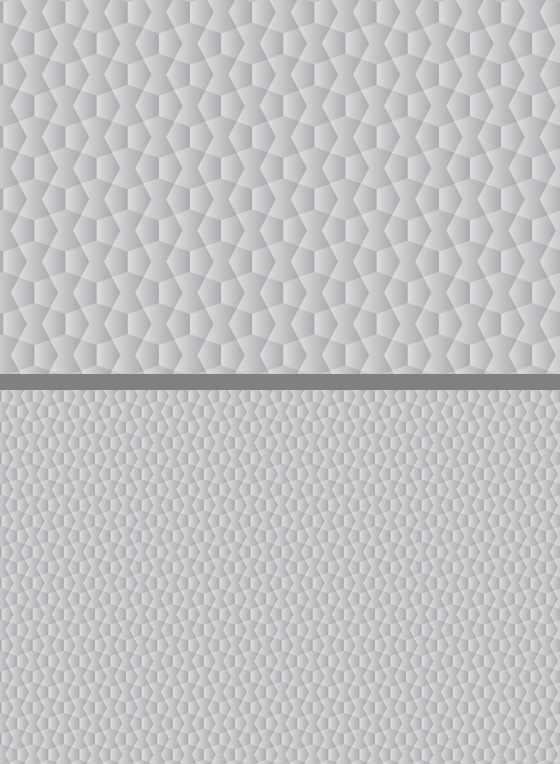
Top: one tile. Bottom: repeated 2 by 2.
Write a Shadertoy shader that draws this pattern.

```glsl
// Interlocking grey pentagon pairs and hourglasses, each shaded light to dark from left to right.

// Offset from the nearest pentagon pair; pairs sit at cell corners and cell centres.
vec2 pairOffset(vec2 p) {
    vec2 q = fract(p + 0.5) - 0.5;
    vec2 side = vec2(q.x < 0.0 ? -1.0 : 1.0, q.y < 0.0 ? -1.0 : 1.0);
    return abs(q.x) + abs(q.y) > 0.5 ? q - 0.5 * side : q;
}

// Signed distance to the outline of two pentagons joined at a vertical seam.
float pentagonPair(vec2 q) {
    vec2 a = abs(q);
    float tip = (a.x + 0.52 * a.y - 0.38) / length(vec2(1.0, 0.52));
    float cap = (a.y - 0.36 * a.x - 0.16) / length(vec2(1.0, 0.36));
    return max(tip, cap);
}

void mainImage(out vec4 fragColor, in vec2 fragCoord) {
    // Nine cells across, six down
    vec2 cell = fragCoord / iResolution.xy * vec2(9.0, 6.0);
    vec2 q = pairOffset(cell - vec2(0.053, 0.802));
    float pixel = 9.0 / iResolution.x;

    // Pentagon ramp restarts at the seam
    float rightHalf = clamp(q.x / pixel + 0.5, 0.0, 1.0);
    float pentagonRamp = clamp(q.x / 0.38 + 1.0 - rightHalf, 0.0, 1.0);

    // Hourglasses lie above, below and beside each pair
    float hourglassX = abs(q.y) > abs(q.x) ? q.x : q.x - 0.5 * sign(q.x);
    float hourglassRamp = clamp(hourglassX / 0.5 + 0.5, 0.0, 1.0);

    float inPair = clamp(0.5 - pentagonPair(q) / pixel, 0.0, 1.0);
    float ramp = mix(hourglassRamp, pentagonRamp, inPair);
    vec3 color = mix(vec3(0.87, 0.87, 0.875), vec3(0.665, 0.67, 0.68), ramp);
    fragColor = vec4(color, 1.0);
}
```
